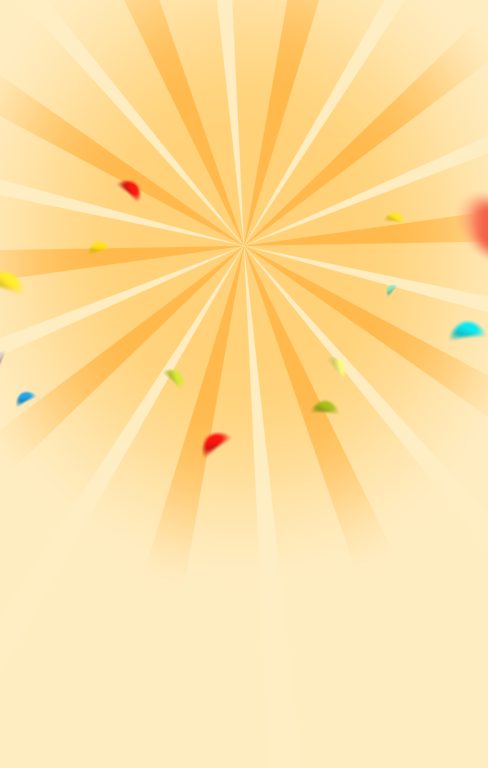
Write a WebGL 2 fragment shader that draws this background.

```glsl
#version 300 es
precision highp float;
// Warm sunburst fading into cream, with soft blurred confetti.

uniform vec2 u_resolution;
out vec4 fragColor;

const int PIECES = 12;

// Confetti: centre x, centre y, half length, tilt
const vec4 place[PIECES] = vec4[](
  vec4(.268, 1.186, .025, -.7), vec4(.439, .666, .030, .65),
  vec4(.201, 1.066, .020, .3), vec4(.809, 1.127, .019, -.1),
  vec4(.012, .995, .036, -.25), vec4(.801, .980, .013, .9),
  vec4(.957, .895, .033, .12), vec4(.051, .758, .020, .5),
  vec4(.359, .800, .023, -.75), vec4(.693, .824, .023, -.9),
  vec4(.666, .738, .025, -.05), vec4(.0, .840, .015, 1.2));

const vec3 tint[PIECES] = vec3[](
  vec3(.93, .06, .04), vec3(.93, .05, .03), vec3(1., .85, .05),
  vec3(1., .86, .12), vec3(1., .88, .15), vec3(.50, .85, .70),
  vec3(.0, .86, .90), vec3(.08, .60, .88), vec3(.80, .86, .20),
  vec3(.93, .92, .48), vec3(.62, .70, .08), vec3(.82, .76, .72));

// Turn a point into the frame of a tilted shape
vec2 rotate(vec2 v, float angle) {
  float c = cos(angle), s = sin(angle);
  return vec2(c * v.x + s * v.y, c * v.y - s * v.x);
}

// Soft bent ellipse; q is scaled so the ellipse has radius one
float petal(vec2 q, float bend) {
  q.y += bend * (q.x * q.x - .4);
  return 1. - smoothstep(.5, 1.3, length(q));
}

// Wedge coverage from the angular offset, its half width and the radius
float wedge(float offset, float halfWidth, float radius, float pixel) {
  return 1. - smoothstep(-pixel, pixel, (abs(offset) - halfWidth) * radius);
}

void main() {
  vec2 p = gl_FragCoord.xy / u_resolution.x;
  float pixel = .8 / u_resolution.x;
  vec3 cream = vec3(1., .928, .76);

  // Oval glow around the hub of the rays
  vec2 d = p - vec2(.5, 1.07);
  float radius = length(d);
  float reach = length(d * vec2(1.13, 1.));
  float glow = 1. - smoothstep(.25, .72, reach);
  vec3 color = mix(cream, vec3(1., .825, .48), glow);

  // Ten dark rays with ten thin light rays midway between them
  float period = radians(36.);
  float turn = (atan(d.y, d.x) - radians(4.5)) / period;
  float darkOffset = (fract(turn + .5) - .5) * period;
  float lightOffset = (fract(turn) - .5) * period;
  float rayFade = 1. - smoothstep(.28, .75, reach);
  float dark = wedge(darkOffset, radians(3.5), radius, pixel);
  float light = wedge(lightOffset, radians(1.75), radius, pixel);
  color = mix(color, vec3(1., .725, .30), dark * rayFade);
  color = mix(color, vec3(1., .932, .77), light * .95);

  // Scattered pieces, shaded along their length
  for (int i = 0; i < PIECES; i++) {
    vec4 k = place[i];
    vec2 q = rotate(p - k.xy, k.w) / (k.z * vec2(1., .5));
    vec3 shade = tint[i] * mix(.85, 1.06, smoothstep(-1., .6, q.x + q.y));
    color = mix(color, shade, petal(q, .6) * .95);
  }

  // Large out of focus petal at the right edge
  vec2 q = rotate(p - vec2(1.012, 1.105), -.75) / vec2(.075, .052);
  vec3 blush = mix(vec3(.99, .60, .43), vec3(.95, .36, .27), smoothstep(.95, 1., p.x));
  color = mix(color, blush, petal(q, 0.) * .95);

  fragColor = vec4(min(color, 1.), 1.);
}
```
